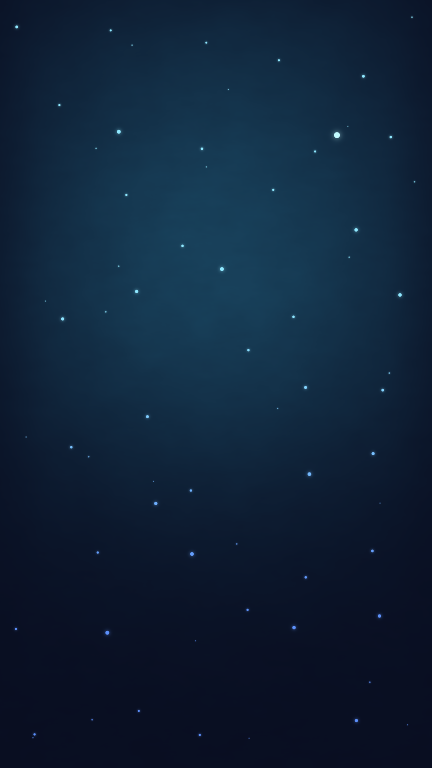
This background is drawn by a WebGL 1 fragment shader. Its source:

```glsl
precision highp float;

uniform vec2 u_resolution;

const vec3 NIGHT = vec3(0.035, 0.055, 0.13);
const vec3 TEAL = vec3(0.09, 0.24, 0.34);
const vec3 STAR_LOW = vec3(0.36, 0.56, 0.98);
const vec3 STAR_HIGH = vec3(0.56, 0.91, 1.0);

float hash(vec2 p) {
  p = fract(p * vec2(0.1031, 0.1137));
  p += dot(p, p.yx + 33.33);
  return fract((p.x + p.y) * p.x * 17.0);
}

float noise(vec2 p) {
  vec2 cell = floor(p);
  vec2 f = fract(p);
  f = f * f * (3.0 - 2.0 * f);
  float low = mix(hash(cell), hash(cell + vec2(1.0, 0.0)), f.x);
  float high = mix(hash(cell + vec2(0.0, 1.0)), hash(cell + 1.0), f.x);
  return mix(low, high, f.y);
}

float fbm(vec2 p) {
  float sum = 0.0;
  float weight = 0.5;
  for (int i = 0; i < 5; i++) {
    sum += weight * noise(p);
    p = mat2(1.6, 1.2, -1.2, 1.6) * p + 7.3;
    weight *= 0.5;
  }
  return sum;
}

// Tall oval glow, longer above its centre, with a darkened frame
float skyLight(vec2 uv) {
  vec2 d = uv - vec2(0.5, 0.66);
  float reach = d.y > 0.0 ? 0.37 : 0.30;
  d /= vec2(0.52, reach);
  float glow = 1.06 * exp(-dot(d, d));
  vec2 border = min(uv, 1.0 - uv);
  float frame = smoothstep(-0.04, 0.12, border.x) * smoothstep(-0.08, 0.06, border.y);
  return glow * mix(0.65, 1.0, frame);
}

// Smooth disc with a faint halo
float star(vec2 offset, float radius, float pixel) {
  float d = length(offset);
  float disc = 1.0 - smoothstep(radius - 0.6 * pixel, radius + 0.6 * pixel, d);
  float halo = 0.3 * exp(-pow(d / (1.5 * radius), 2.0));
  return max(disc, halo);
}

// One jittered star in some of the grid cells
float starLayer(vec2 uv, vec2 grid, vec2 canvas, vec2 radii, float density, float seed, float pixel) {
  vec2 cell = floor(uv * grid);
  vec2 key = cell + seed;
  vec2 jitter = vec2(hash(key + 11.7), hash(key + 47.3));
  vec2 offset = (fract(uv * grid) - mix(vec2(0.1), vec2(0.9), jitter)) * canvas / grid;
  float radius = mix(radii.x, radii.y, hash(key + 83.1));
  float present = step(hash(key + 131.9), density);
  return present * star(offset, radius, pixel);
}

void main() {
  vec2 uv = gl_FragCoord.xy / u_resolution;
  vec2 canvas = vec2(u_resolution.x / u_resolution.y, 1.0);
  vec2 p = uv * canvas;
  float pixel = 1.0 / u_resolution.y;

  // Sky with mottled, brushed grain
  float light = skyLight(uv);
  float mottling = fbm(p * 26.0) - 0.48;
  float brushing = fbm(p * vec2(45.0, 110.0) + 19.0) - 0.48;
  light += (0.09 * mottling + 0.06 * brushing) * (0.35 + light);
  vec3 color = mix(NIGHT, TEAL, light);

  // Scattered stars, cyan above and bluer below
  float stars = starLayer(uv, vec2(5.0, 9.0), canvas, vec2(0.0013, 0.0027), 0.85, 5.0, pixel);
  float dust = starLayer(uv, vec2(6.0, 11.0), canvas, vec2(0.0006, 0.0012), 0.4, 61.0, pixel);
  stars = max(stars, 0.75 * dust);
  vec3 starColor = mix(STAR_LOW, STAR_HIGH, smoothstep(0.15, 0.65, uv.y));
  color = mix(color, starColor, stars);

  // Brightest star at upper right
  float beacon = star((uv - vec2(0.78, 0.824)) * canvas, 0.004, pixel);
  color = mix(color, vec3(0.76, 0.98, 1.0), beacon);

  gl_FragColor = vec4(color, 1.0);
}
```
